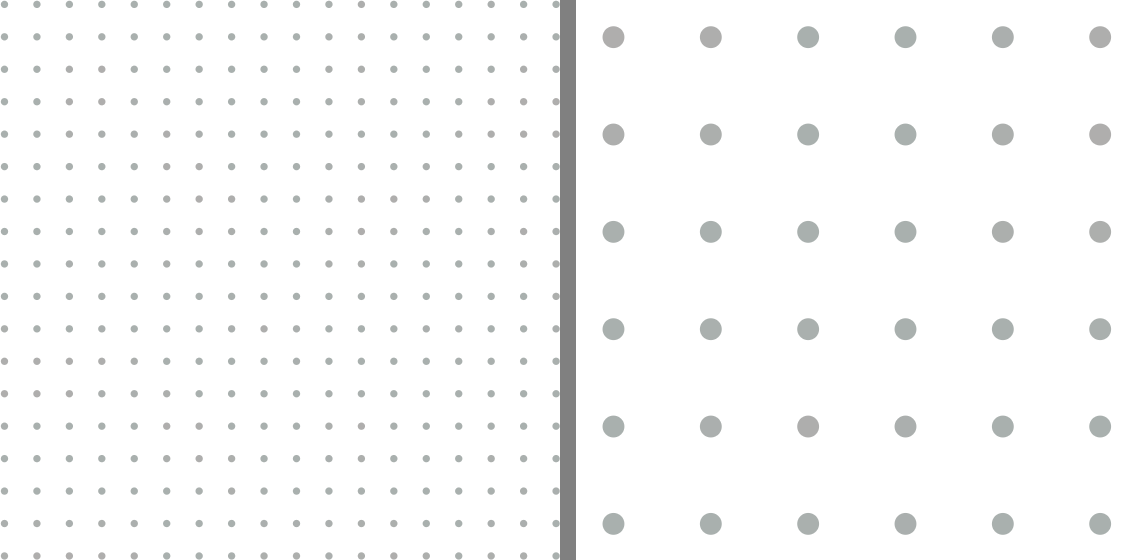
Left: the whole. Right: its middle third, enlarged.
Reproduce this pattern procedurally as a WebGL 1 fragment shader.

```glsl
precision highp float;

uniform vec2 u_resolution;

#define PITCH 0.05794
#define FIRST_DOT vec2(0.0080, 0.0072)
#define RADIUS 0.0065
#define PAPER vec3(1.0)
#define COOL_GREY vec3(0.663, 0.690, 0.682)
#define WARM_GREY vec3(0.686, 0.682, 0.678)
#define TINT_SCALE 0.37

vec2 gradientAt(vec2 corner) {
  float angle = 6.2832 * fract(sin(dot(corner, vec2(127.1, 311.7))) * 43758.5);
  return vec2(cos(angle), sin(angle));
}

float gradientNoise(vec2 p) {
  vec2 i = floor(p);
  vec2 f = p - i;
  vec2 w = f * f * (3.0 - 2.0 * f);
  vec2 e = vec2(1.0, 0.0);
  float bottom = mix(dot(gradientAt(i), f), dot(gradientAt(i + e), f - e), w.x);
  float top = mix(dot(gradientAt(i + e.yx), f - e.yx),
                  dot(gradientAt(i + e.xx), f - e.xx), w.x);
  return mix(bottom, top, w.y);
}

void main() {
  float side = min(u_resolution.x, u_resolution.y);
  vec2 uv = gl_FragCoord.xy / side;

  // Nearest dot on the square grid
  vec2 cell = floor((uv - FIRST_DOT) / PITCH + 0.5);
  float dist = length(uv - FIRST_DOT - cell * PITCH) - RADIUS;

  // Coverage over one pixel at the rim
  float coverage = clamp(0.5 - dist * side, 0.0, 1.0);

  // Faint drift of hue from dot to dot
  float warmth = smoothstep(-0.1, 0.5, gradientNoise(cell * TINT_SCALE + 0.5));
  vec3 dotColor = mix(COOL_GREY, WARM_GREY, warmth);

  gl_FragColor = vec4(mix(PAPER, dotColor, coverage), 1.0);
}
```
